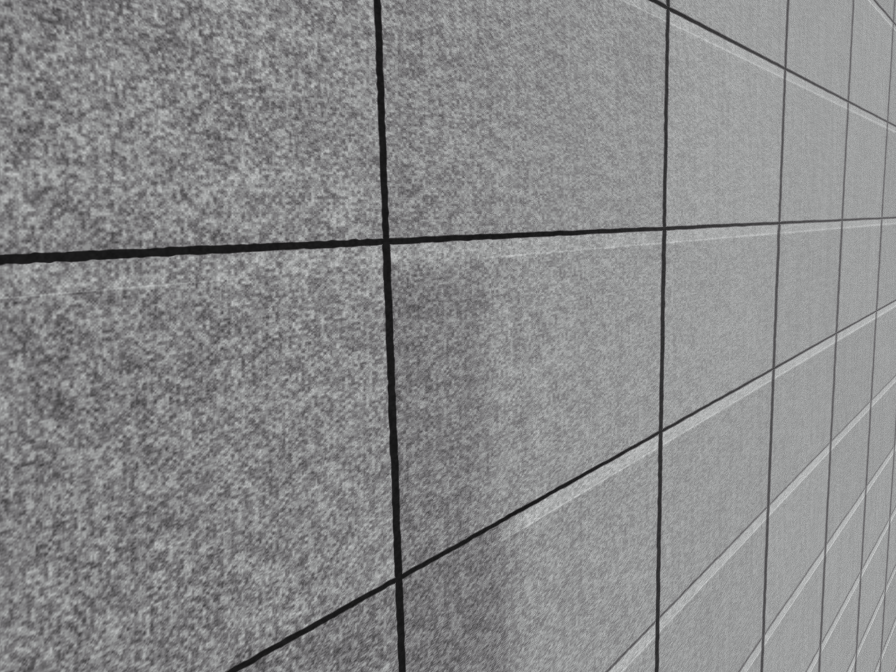
Write a WebGL 1 fragment shader that draws this texture.

```glsl
precision highp float;

uniform vec2 u_resolution;

#define SIDE_VANISH vec2(1.573, 0.6875)
#define DOWN_VANISH vec2(0.859, -7.02)
#define COLUMN_STEP 0.712
#define ROW_STEP 0.538
#define ROW_SHRINK 0.05
#define ROW_START 0.047
#define JOINT_WIDTH 0.0049
#define BEVEL_WIDTH 0.037
#define GRAIN_SCALE 235.0
#define DARK_STONE 0.485
#define LIGHT_STONE 0.617

float hash(vec2 p) {
  return fract(sin(dot(p, vec2(127.1, 311.7))) * 43758.5453);
}

float noise(vec2 p) {
  vec2 i = floor(p);
  vec2 f = fract(p);
  f = f * f * (3.0 - 2.0 * f);
  return mix(mix(hash(i), hash(i + vec2(1.0, 0.0)), f.x),
             mix(hash(i + vec2(0.0, 1.0)), hash(i + vec2(1.0, 1.0)), f.x), f.y);
}

// Coverage of a line with the given half width
float stroke(float dist, float halfWidth, float blur) {
  return 1.0 - smoothstep(halfWidth - blur, halfWidth + blur, abs(dist));
}

void main() {
  vec2 p = gl_FragCoord.xy / u_resolution * vec2(4.0 / 3.0, 1.0);
  float blur = 0.7 / u_resolution.y + 0.0006;

  // Perspective wall coordinates
  float depth = SIDE_VANISH.x - p.x;
  float slope = (SIDE_VANISH.y - p.y) / depth;
  float drop = slope - ROW_START;
  float row = drop / (ROW_STEP - ROW_SHRINK * drop);
  float baseX = DOWN_VANISH.x + (p.x - DOWN_VANISH.x)
      * (SIDE_VANISH.y - DOWN_VANISH.y) / (p.y - DOWN_VANISH.y);
  float column = (1.0 / (SIDE_VANISH.x - baseX) - 1.0) / COLUMN_STEP;

  // Nearest joints
  float rowId = floor(row + 0.5);
  float columnId = floor(column + 0.5);
  float below = drop - ROW_STEP * rowId / (1.0 + ROW_SHRINK * rowId);
  float across = baseX - SIDE_VANISH.x + 1.0 / (1.0 + COLUMN_STEP * columnId);
  float rowDist = below * depth / sqrt(1.0 + slope * slope);
  float nearness = smoothstep(0.12, 0.8, depth);
  float lower = step(0.5, rowId);

  // Broad shading and panel tone
  float tone = mix(DARK_STONE, LIGHT_STONE, smoothstep(0.1, 1.2, p.x));
  vec2 panel = floor(vec2(column, row));
  tone += 0.02 * (hash(panel + 3.0) - 0.5);
  tone += 0.025 * smoothstep(0.5, 0.8, p.y) * (1.0 - smoothstep(0.2, 0.6, p.x));
  tone -= 0.025 * smoothstep(0.25, 0.0, length(p - vec2(0.0, 1.0)));
  tone -= 0.02 * step(row, 0.0) * step(0.0, column) * step(column, 1.0);

  // Damp stain beside the main upright joint
  float inSecondRow = step(1.0, row);
  float stain = smoothstep(0.0, 0.01, column) * smoothstep(0.02, 0.1, drop)
      * (1.0 - smoothstep(0.69, 0.745, p.x - 0.04 * inSecondRow));
  tone -= stain * (0.06 + 0.03 * inSecondRow);
  tone -= 0.05 * inSecondRow * step(column, 0.0);

  // Mineral grain, blotches and upright streaks
  vec2 grainPos = vec2(log(depth), slope) * GRAIN_SCALE;
  float grain = 0.65 * noise(grainPos) + 0.35 * noise(grainPos * 2.1 + 17.0);
  float blotch = noise(grainPos * 0.25 + 40.0);
  float streak = noise(vec2(column * 38.0, row * 3.0));
  float grainGain = mix(0.09, 0.45, smoothstep(0.25, 1.3, depth));
  tone += grainGain * (grain - 0.5 + 0.22 * (blotch - 0.5));
  tone += 0.025 * (streak - 0.5);

  // Pale bevel below each level joint
  float edge = blur / depth;
  float band = smoothstep(-edge, edge, below)
      * (1.0 - smoothstep(BEVEL_WIDTH - edge, BEVEL_WIDTH + edge, below));
  float reveal = mix(1.0, smoothstep(0.71, 0.78, p.x), lower);
  float gain = 0.045 + 0.04 * lower;
  tone += band * gain * reveal;
  float rim = stroke((below - BEVEL_WIDTH) * depth, 0.0014, blur);
  float rimGap = smoothstep(0.3, 0.45, p.x) * (1.0 - smoothstep(0.71, 0.74, p.x));
  tone += 0.08 * rim * reveal * (1.0 - rimGap);

  // Dark joints with slightly rough edges
  float rough = 0.0018 * depth * (noise(p * 95.0) - 0.5);
  float levelWidth = JOINT_WIDTH * depth * mix(1.0, 0.75, lower);
  levelWidth *= mix(1.0, 0.65, step(1.5, rowId));
  float level = stroke(rowDist + rough, levelWidth, blur);
  float levelGain = mix(0.7, 1.0, nearness) * mix(1.0, 0.6, step(1.5, rowId));
  float uprightWidth = JOINT_WIDTH * pow(depth, 1.25) * (1.0 + 0.2 * step(0.0, drop));
  float upright = stroke(across + rough, uprightWidth, blur);
  float uprightGain = mix(0.5, 1.0, nearness);
  float joint = max(level * levelGain, upright * uprightGain);
  float jointTone = mix(0.25, 0.1, nearness) + 0.05 * (grain - 0.5);
  tone = mix(tone, jointTone, joint);

  vec3 tint = mix(vec3(1.0, 0.99, 1.005), vec3(0.995, 1.003, 1.003),
                  smoothstep(0.42, 0.62, tone));
  gl_FragColor = vec4(clamp(tone * tint, 0.0, 1.0), 1.0);
}
```
